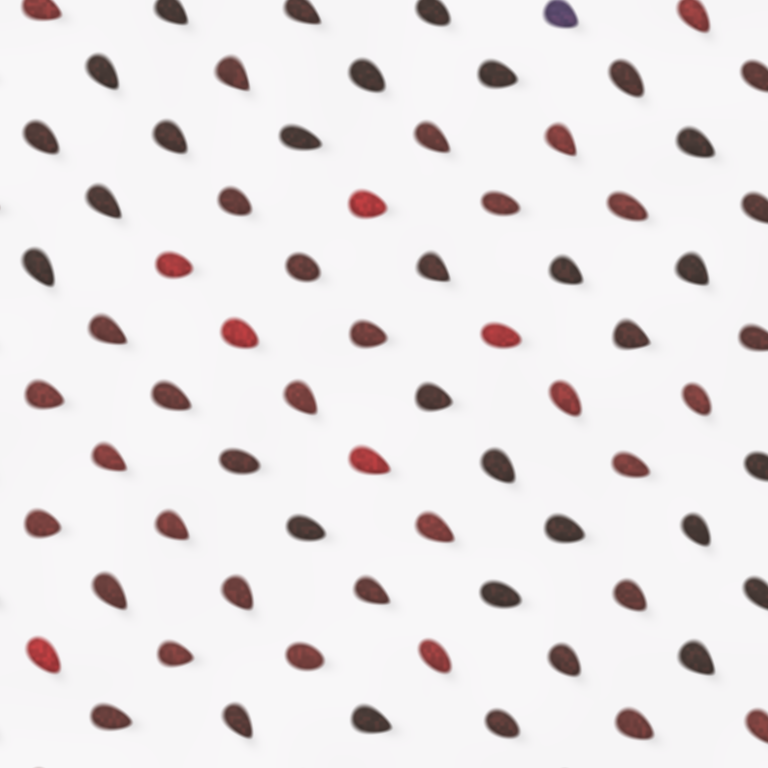
This pattern is drawn by a WebGL 1 fragment shader. Its source:

```glsl
precision highp float;

uniform vec2 u_resolution;

const vec2 PITCH = vec2(0.1702, 0.0842);
const vec2 FIRST_SEED = vec2(0.052, 0.010);
const vec2 SHEAR = vec2(0.007, 0.009);
const vec2 VIOLET_CELL = vec2(4.0, 0.0);

const vec3 PAPER = vec3(0.970, 0.965, 0.970);
const vec3 DARK_BROWN = vec3(0.265, 0.215, 0.200);
const vec3 RED_BROWN = vec3(0.450, 0.245, 0.235);
const vec3 CRIMSON = vec3(0.640, 0.220, 0.230);
const vec3 VIOLET = vec3(0.330, 0.270, 0.400);

float hash(vec2 p, float seed) {
    vec3 q = fract(vec3(p.xyx) * vec3(0.1031, 0.1030, 0.0973) + seed * 0.137);
    q += dot(q, q.yzx + 33.33);
    return fract((q.x + q.y) * q.z);
}

float valueNoise(vec2 p) {
    vec2 cell = floor(p);
    vec2 f = fract(p);
    f = f * f * (3.0 - 2.0 * f);
    float low = mix(hash(cell, 0.0), hash(cell + vec2(1.0, 0.0), 0.0), f.x);
    float high = mix(hash(cell + vec2(0.0, 1.0), 0.0), hash(cell + 1.0, 0.0), f.x);
    return mix(low, high, f.y);
}

// Express p along and across a direction
vec2 toAxis(vec2 p, float angle) {
    float c = cos(angle);
    float s = sin(angle);
    return vec2(c * p.x + s * p.y, c * p.y - s * p.x);
}

// Approximate distance to an egg that narrows towards +x
float eggDistance(vec2 p, vec2 radii, float taper) {
    vec2 q = p / radii;
    q.y /= max(1.0 - taper * q.x, 0.25);
    float r = length(q);
    float slope = length(q / radii) / max(r, 0.001);
    return (r - 1.0) / slope;
}

vec3 seedColor(vec2 cell, float x) {
    float tone = hash(cell, 5.0) + 0.30 * (0.5 - x);
    vec3 color = mix(DARK_BROWN, RED_BROWN, smoothstep(0.15, 0.70, tone));
    color = mix(color, CRIMSON, smoothstep(0.78, 1.0, tone));
    float isViolet = 1.0 - step(0.5, distance(cell, VIOLET_CELL));
    return mix(color, VIOLET, isViolet);
}

vec3 drawSeed(vec3 below, vec2 p, vec2 cell, vec2 center, float blur) {
    vec2 jitter = vec2(hash(cell, 1.0), hash(cell, 2.0)) - 0.5;
    vec2 local = p - center - jitter * 0.006;
    float spread = hash(cell, 3.0);
    float angle = mix(0.15, 0.95, spread);
    vec2 radii = vec2(mix(0.0225, 0.0280, hash(cell, 4.0)),
                      mix(0.0140, 0.0172, hash(cell, 6.0)));
    float taper = mix(0.12, 0.50, hash(cell, 7.0));
    vec2 q = toAxis(local, angle);

    // Faint shadow trailing from the tip
    vec2 trail = (q - vec2(radii.x * 0.85, 0.002)) / vec2(0.016, 0.009);
    vec3 color = below * (1.0 - 0.09 * exp(-dot(trail, trail)));

    // Domed body with mottled skin and a darker rim
    float d = eggDistance(q, radii, taper);
    float dome = smoothstep(0.0, 0.011, -d);
    float mottle = valueNoise(p * 190.0) - 0.5;
    float light = 0.93 + 0.13 * dome + 0.16 * mottle - 5.0 * local.y;
    vec3 body = seedColor(cell, center.x) * light;
    body.r += 0.04 * dome * smoothstep(-0.1, 0.4, mottle);

    return mix(color, body, 1.0 - smoothstep(-blur, blur, d));
}

void main() {
    // Canvas units with y running downwards
    vec2 p = gl_FragCoord.xy / u_resolution;
    p.y = 1.0 - p.y;
    vec2 grid = p - SHEAR * p.yx;
    float blur = max(0.0042, 1.0 / u_resolution.y);

    vec3 color = PAPER + 0.010 * (valueNoise(p * 9.0) - 0.5);

    // Staggered rows, each checked with its neighbours
    float nearestRow = floor((grid.y - FIRST_SEED.y) / PITCH.y + 0.5);
    for (int i = -1; i <= 1; i++) {
        float row = nearestRow + float(i);
        float stagger = 0.5 * mod(row, 2.0);
        float column = floor((grid.x - FIRST_SEED.x) / PITCH.x - stagger + 0.5);
        vec2 center = FIRST_SEED + PITCH * vec2(column + stagger, row);
        color = drawSeed(color, grid, vec2(column, row), center, blur);
    }

    gl_FragColor = vec4(color, 1.0);
}
```
